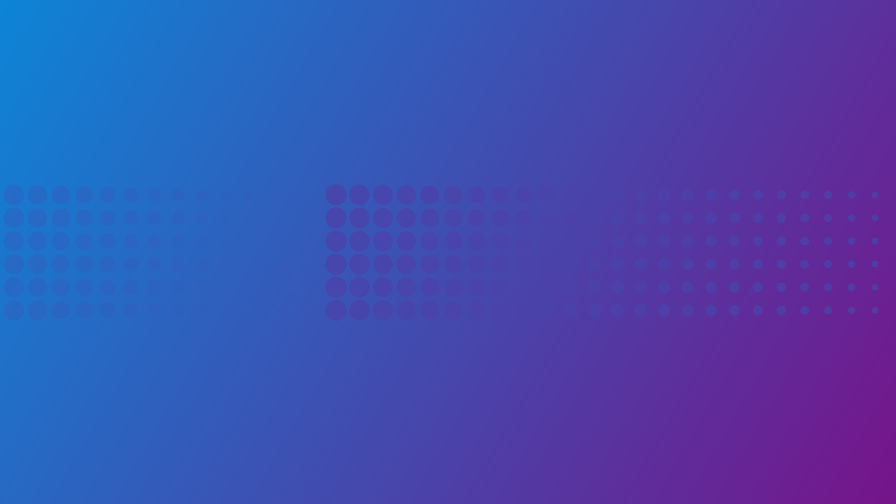
This background is drawn by a WebGL 1 fragment shader. Its source:

```glsl
precision highp float;
// Diagonal blue-to-violet gradient crossed by two bands of halftone dots.
// Each band is a clamped grid of discs that shrink from left to right;
// its flat tint dissolves where the gradient reaches the same hue.
// Lengths are in canvas heights, with the origin at the lower left.

uniform vec2 u_resolution;

const vec3 AZURE = vec3(0.05, 0.52, 0.84);
const vec3 VIOLET = vec3(0.46, 0.08, 0.54);
const vec3 BLUE_TINT = vec3(0.19, 0.37, 0.74);
const vec3 INDIGO_TINT = vec3(0.29, 0.26, 0.665);

const vec2 PITCH = vec2(0.0465, 0.0458);
const float ROWS = 6.0;

// Linear blend along a direction, from the top left to the bottom right corner
vec3 diagonalGradient(vec2 p, float aspect) {
  vec2 direction = vec2(0.866, -0.5);
  vec2 fromCorner = p - vec2(0.0, 1.0);
  float span = dot(vec2(aspect, -1.0), direction);
  return mix(AZURE, VIOLET, clamp(dot(fromCorner, direction) / span, 0.0, 1.0));
}

// Coverage of a dot grid; firstDot is the centre of its lower left disc
float dotBand(vec2 p, vec2 firstDot, float columns, vec2 radiusRange, float pixel) {
  vec2 lastCell = vec2(columns, ROWS) - 1.0;
  vec2 cell = clamp(floor((p - firstDot) / PITCH + 0.5), vec2(0.0), lastCell);
  float radius = mix(radiusRange.x, radiusRange.y, cell.x / lastCell.x);
  float edge = length(p - firstDot - cell * PITCH) - radius;
  return 1.0 - smoothstep(-0.5 * pixel, 0.5 * pixel, edge);
}

void main() {
  float pixel = 1.0 / u_resolution.y;
  vec2 p = gl_FragCoord.xy * pixel;
  vec3 color = diagonalGradient(p, u_resolution.x * pixel);

  // Faint band at the left edge
  float leftDots = dotBand(p, vec2(0.0275, 0.3843), 13.0, vec2(0.0203, 0.007), pixel);
  color = mix(color, BLUE_TINT, 0.5 * leftDots);

  // Stronger band from the centre to the right edge
  float mainDots = dotBand(p, vec2(0.6667, 0.3843), 24.0, vec2(0.0211, 0.0066), pixel);
  color = mix(color, INDIGO_TINT, 0.8 * mainDots);

  gl_FragColor = vec4(color, 1.0);
}
```
